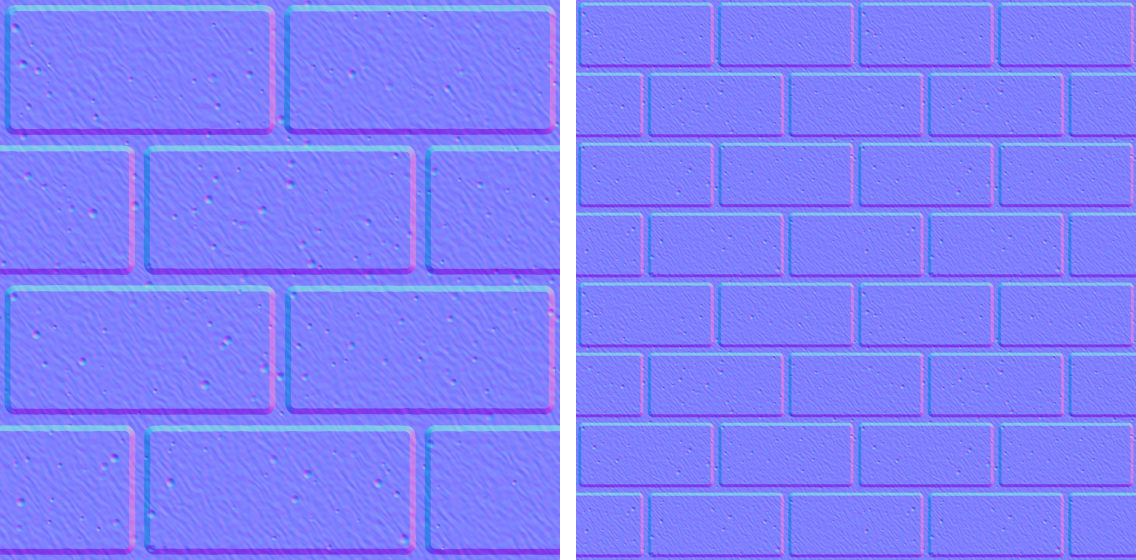
Left: one tile. Right: repeated 2 by 2.
Write a Shadertoy shader that draws this texture map.

```glsl
// Tangent-space normal map of a running-bond brick wall with bevelled, pitted bricks.

vec2 hash2(vec2 p) {
    vec3 q = fract(p.xyx * vec3(0.1031, 0.1030, 0.0973));
    q += dot(q, q.yzx + 33.33);
    return fract((q.xx + q.yz) * q.zy);
}

// Gradient noise that wraps after a whole number of cells
float gradientNoise(vec2 p, vec2 period) {
    vec2 cell = floor(p), f = p - cell;
    vec2 s = f * f * f * (f * (f * 6.0 - 15.0) + 10.0);
    vec4 corner;
    for (int i = 0; i < 4; i++) {
        vec2 o = vec2(i & 1, i >> 1);
        vec2 gradient = hash2(mod(cell + o, period) + 7.0) * 2.0 - 1.0;
        corner[i] = dot(gradient, f - o);
    }
    return mix(mix(corner.x, corner.y, s.x), mix(corner.z, corner.w, s.x), s.y);
}

float roundedBox(vec2 p, vec2 halfSize, float radius) {
    vec2 q = abs(p) - halfSize + radius;
    return length(max(q, 0.0)) + min(max(q.x, q.y), 0.0) - radius;
}

// Raised bricks: two across, four down, alternate rows moved by half a brick
float brickHeight(vec2 uv) {
    vec2 grid = uv * vec2(2.0, 4.0);
    grid.x += 0.5 * mod(floor(grid.y) + 1.0, 2.0);
    vec2 id = mod(floor(grid), vec2(2.0, 4.0));
    vec2 local = (fract(grid) - 0.5) / vec2(2.0, 4.0);
    vec2 halfSize = vec2(0.242, 0.1152) + (hash2(id + 3.0) - 0.5) * vec2(0.003, 0.001);
    float d = roundedBox(local, halfSize, 0.019);
    d += 0.0012 * gradientNoise(uv * 64.0, vec2(64.0));
    return 0.65 * clamp(-d, 0.0, 0.0104);
}

// Small round pits scattered over bricks and mortar
float pitHeight(vec2 uv) {
    vec2 p = uv * 25.0, cell = floor(p);
    float height = 0.0;
    for (int y = -1; y <= 1; y++)
    for (int x = -1; x <= 1; x++) {
        vec2 c = cell + vec2(x, y);
        vec2 id = mod(c, 25.0);
        vec2 shape = hash2(id + 61.0);
        float radius = mix(0.11, 0.24, shape.x * shape.x);
        vec2 offset = (p - c - hash2(id + 17.0)) / radius;
        float bowl = max(1.0 - dot(offset, offset), 0.0);
        float depth = 0.38 * smoothstep(0.35, 1.0, shape.y);
        height -= depth * radius / 25.0 * bowl * bowl;
    }
    return height;
}

// Fine diagonal ripples over a softer, even grain
float grainHeight(vec2 uv) {
    float warp = gradientNoise(uv * 30.0, vec2(30.0));
    vec2 ripple = vec2(uv.x * 48.0, (uv.x + uv.y) * 84.0 + warp);
    return 0.0010 * gradientNoise(ripple, vec2(48.0, 84.0))
         + 0.0007 * gradientNoise(uv * 90.0, vec2(90.0));
}

float surfaceHeight(vec2 uv) {
    return brickHeight(uv) + pitHeight(uv) + grainHeight(uv);
}

void mainImage(out vec4 fragColor, in vec2 fragCoord) {
    vec2 uv = fragCoord / iResolution.xy;

    // Central differences give the slope and soften the bevel edges
    vec2 e = vec2(0.001, 0.0);
    vec2 slope = vec2(surfaceHeight(uv + e.xy) - surfaceHeight(uv - e.xy),
                      surfaceHeight(uv + e.yx) - surfaceHeight(uv - e.yx)) / (2.0 * e.x);

    vec3 normal = normalize(vec3(-slope, 1.0));
    fragColor = vec4(0.5 + 0.5 * normal, 1.0);
}
```
